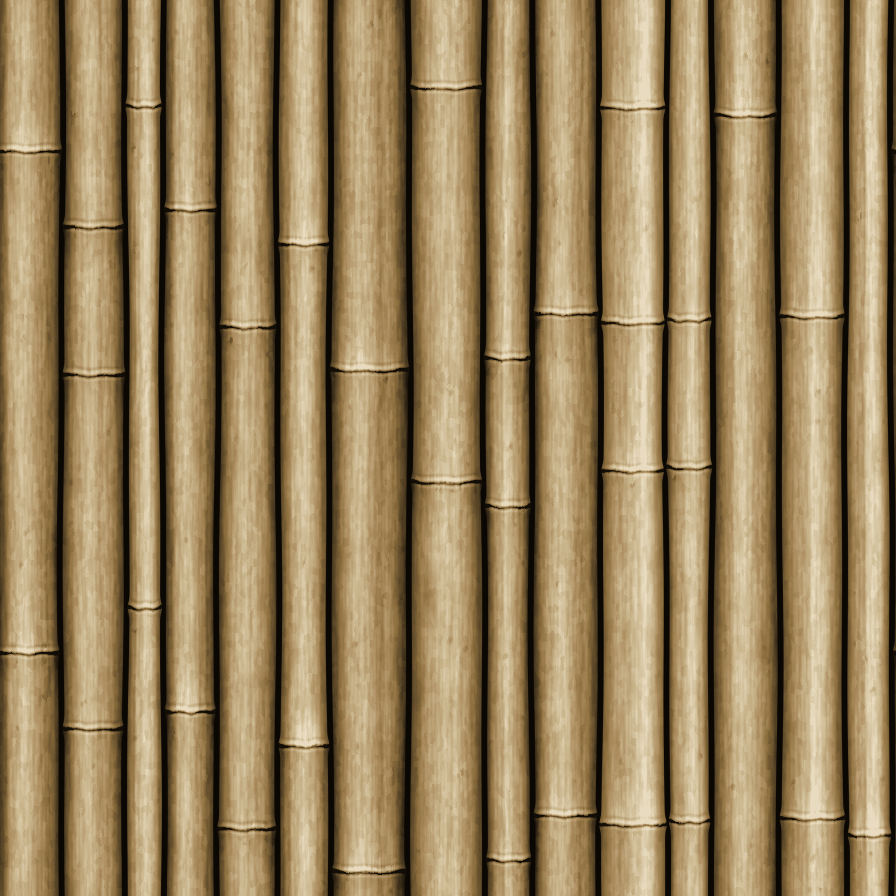
Write a WebGL 1 fragment shader that draws this texture.

```glsl
precision highp float;
// A wall of fifteen upright bamboo canes with dark gaps, tiling both ways.
// Sines space the canes and joints; each cane gets a rounded tone profile,
// sine fibres and cellular grain, then a tone ramp turns this to colour.
uniform vec2 u_resolution;

const float TAU = 6.2831853;
const float CANES = 15.0;
const float HALF_GAP = 0.0033;

const vec3 GAP = vec3(0.045, 0.03, 0.015);
const vec3 SHADOW = vec3(0.07, 0.05, 0.025);
const vec3 UMBER = vec3(0.32, 0.25, 0.14);
const vec3 BROWN = vec3(0.55, 0.43, 0.24);
const vec3 TAN = vec3(0.68, 0.56, 0.38);
const vec3 STRAW = vec3(0.79, 0.71, 0.55);
const vec3 CREAM = vec3(0.91, 0.86, 0.75);

float hash(vec2 p) {
  return fract(sin(dot(p, vec2(127.1, 311.7))) * 4375.85);
}

float bump(float x, float width) {
  return exp(-x * x / (width * width));
}

float ramp(float a, float b, float t) {
  return clamp((t - a) / (b - a), 0.0, 1.0);
}

// Cellular noise repeating over the canvas: distance, random cell value
vec2 cells(vec2 p, vec2 count) {
  p *= count;
  vec2 nearest = vec2(9.0, 0.0);
  for (int j = -1; j <= 1; j++) {
    for (int i = -1; i <= 1; i++) {
      vec2 cell = floor(p) + vec2(float(i), float(j));
      vec2 id = floor(mod(cell + 0.5, count));
      float d = distance(p, cell + vec2(hash(id), hash(id + 37.0)));
      if (d < nearest.x) nearest = vec2(d, hash(id + 71.0));
    }
  }
  return nearest;
}

// Boundary left of a cane, shared with its neighbour
float boundary(float i, float y) {
  float m = i - CANES * floor((i + 0.5) / CANES);
  float crowding = 0.034 * exp(-(m - 5.0) * (m - 5.0) / 4.1);
  float uneven = 0.009 * sin(TAU / 6.0 - TAU / 3.0 * (m - 8.0));
  float sway = 0.0013 * sin(TAU * y + m * 2.4) + 0.0007 * sin(TAU * 3.0 * y + m * 4.1);
  return i / CANES + 0.0026 - crowding + uneven + sway;
}

// Signed height above the nearest joint of a cane
float jointDistance(float y, float i) {
  bool isLong = i > 11.5 && mod(i + 0.5, 2.0) < 1.0;
  bool isShort = abs(mod(i, 7.0) - 1.0) < 0.5 || abs(i - 10.5) < 1.0;
  float shift = 0.09 * sin(TAU / 3.0 * i) + 0.03 * cos(TAU / 9.0 * i);
  if (i > 8.5) shift = 0.06 * (i - 10.3);
  if (isLong) shift = 0.48 - 0.05 * i;
  float top = 0.70 + 0.16 * cos(TAU / CANES * i) - shift;
  float nearest = 0.5;
  for (int k = 0; k < 4; k++) {
    float drop = 0.0;
    if (k == 1) drop = isLong ? 0.0 : 0.56;
    if (k == 2) drop = isShort ? 0.165 : 0.0;
    if (k == 3) drop = abs(i - 10.0) < 0.5 ? 0.76 : 0.0;
    float d = fract(y - top + drop + 0.5) - 0.5;
    if (abs(d) < abs(nearest)) nearest = d;
  }
  return nearest;
}

// Lengthwise streaks from layered sines
float fibres(float u, float y, float seed) {
  float sum = 0.0;
  for (int k = 1; k <= 6; k++) {
    float f = float(k);
    float bend = 0.7 * sin(TAU * f * y + seed * 9.0 + f);
    sum += sin(u * f * 4.3 + seed * 40.0 * f + bend) / (f + 2.0);
  }
  return sum;
}

vec3 bambooColour(float t) {
  vec3 c = mix(SHADOW, UMBER, ramp(0.0, 0.13, t));
  c = mix(c, BROWN, ramp(0.13, 0.31, t));
  c = mix(c, TAN, ramp(0.31, 0.50, t));
  c = mix(c, STRAW, ramp(0.50, 0.70, t));
  return mix(c, CREAM, ramp(0.70, 0.92, t));
}

// Tone of a cane at u across (-1 to 1), with d the height above its joint
float caneTone(float u, vec2 p, float d, float seed) {
  float body = 1.0 - smoothstep(0.5, 1.06, abs(u));
  float gloss = bump(u - mix(-0.3, 0.35, seed), 0.45);
  float t = 0.14 + 0.32 * body + 0.31 * gloss + 0.20 * (seed - 0.5);
  float mottle = sin(TAU * 3.0 * p.y + u * 2.0 + seed * 30.0) * sin(TAU * 5.0 * p.y - u + seed * 17.0);
  vec2 strand = cells(p, vec2(260.0, 18.0));
  vec2 pore = cells(p, vec2(230.0, 120.0));
  vec2 scar = cells(p + 0.004 * pore.y, vec2(70.0, 44.0));
  float grain = 0.16 * (0.45 - strand.x) + 0.10 * (pore.y - 0.5);
  t += (0.25 + 0.75 * body) * (0.08 * fibres(u, p.y, seed) + 0.03 * mottle + grain);

  // Joint: pale scuffed skin and rim above, broken groove, stain below
  float line = d - 0.0025 * u * u - 0.0007 * sin(u * 7.0 + seed * 20.0) - 0.0008 * (pore.y - 0.5);
  float above = smoothstep(-0.001, 0.001, line);
  float fade = exp(-abs(line) / 0.024);
  float stain = (1.0 - above) * fade;
  float scuff = mix(0.03, 0.24, fract(seed * 7.3)) * (0.6 + 0.8 * strand.y);
  t += body * above * fade * scuff;
  t += body * (0.11 * bump(line - 0.004, 0.002) + 0.12 * bump(line + 0.004, 0.0016));
  t -= body * 0.13 * bump(line - 0.0085, 0.0018);
  t -= 0.10 * stain + (0.38 + 0.24 * pore.y) * bump(line, 0.0017);

  // Small faint scars, denser under a joint
  float scarred = step(0.97 - 0.25 * stain, scar.y);
  return t - 0.14 * body * scarred * (1.0 - smoothstep(0.05, 0.25, scar.x));
}

void main() {
  vec2 p = gl_FragCoord.xy / u_resolution;
  float start = boundary(0.0, p.y);
  float x = start + fract(p.x - start);

  // Find the cane that holds this point
  float index = 0.0;
  for (int i = 1; i < 15; i++) index += step(boundary(float(i), p.y), x);
  float left = boundary(index, p.y);
  float right = boundary(index + 1.0, p.y);

  float d = jointDistance(p.y, index);
  float swell = 0.0022 * bump(d - 0.002, 0.008);
  float halfWidth = 0.5 * (right - left) - HALF_GAP + swell;
  float u = (x - 0.5 * (left + right)) / halfWidth;
  float seed = hash(vec2(index, 4.0));

  float edge = (abs(u) - 1.0) * halfWidth;
  float soft = 0.7 / u_resolution.x;
  float cover = 1.0 - smoothstep(-soft, soft, edge);
  vec3 cane = bambooColour(caneTone(clamp(u, -1.0, 1.0), p, d, seed));
  gl_FragColor = vec4(mix(GAP, cane, cover), 1.0);
}
```
